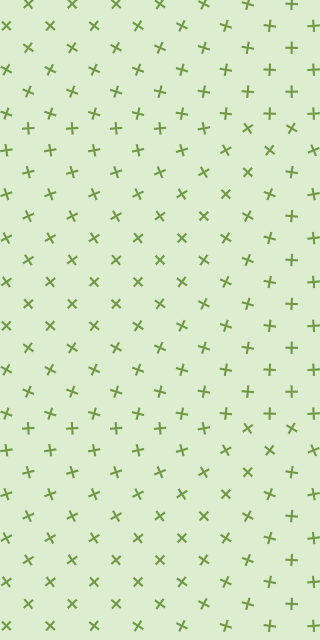
Give the GLSL for this pattern, as a Shadertoy shader.

```glsl
// Staggered rows of small green crosses that turn around a focus in each tall tile.

const vec3 PAPER = vec3(0.862, 0.930, 0.815);
const vec3 LEAF = vec3(0.440, 0.600, 0.270);

// Lengths are in canvas widths, with y pointing down.
const float TILE_HEIGHT = 0.9375;
const float TILE_TOP = 0.3776;
const float ROWS = 14.0;
const float ROW_STEP = 0.06858;
const float FIRST_ROW = 0.0234;
const float FIRST_COLUMN = 0.0885;
const vec2 FOCUS = vec2(0.9375, -0.018);
const float ARM_LENGTH = 0.0193;
const float ARM_WIDTH = 0.0033;

float boxDistance(vec2 p, vec2 halfSize) {
    vec2 d = abs(p) - halfSize;
    return length(max(d, 0.0)) + min(max(d.x, d.y), 0.0);
}

float crossDistance(vec2 p, float armLength, float armWidth) {
    vec2 halfSize = vec2(armLength, armWidth);
    return min(boxDistance(p, halfSize), boxDistance(p, halfSize.yx));
}

// Nearest cross centre within a tile; odd rows shift by half a column.
vec2 nearestCentre(vec2 p) {
    float row = clamp(round((p.y - FIRST_ROW) / ROW_STEP), 0.0, ROWS - 1.0);
    float start = FIRST_COLUMN - mod(row, 2.0) * ROW_STEP;
    float columnStep = 2.0 * ROW_STEP;
    float column = round((p.x - start) / columnStep);
    return vec2(start + column * columnStep, FIRST_ROW + row * ROW_STEP);
}

// Clockwise tilt from vertical, pointing roughly at the focus.
float tiltAt(vec2 centre, vec2 focus) {
    vec2 d = vec2(focus.x - centre.x, centre.y - focus.y);
    float fade = smoothstep(0.52, 0.94, d.y);
    float reach = 1.08 * d.x / (1.0 + d.x * d.x / 2.44);
    reach = reach * (1.0 - 0.5 * fade) - 0.026 * fade;
    vec2 eddy = (d - vec2(0.16, 0.0)) / 0.1;
    return atan(reach, d.y) - 0.45 * exp(-dot(eddy, eddy));
}

vec2 rotate(vec2 p, float angle) {
    float c = cos(angle);
    float s = sin(angle);
    return vec2(c * p.x + s * p.y, c * p.y - s * p.x);
}

void mainImage(out vec4 fragColor, in vec2 fragCoord) {
    float pixel = 1.0 / iResolution.x;
    vec2 p = vec2(fragCoord.x, iResolution.y - fragCoord.y) * pixel;

    // Vertical repeat
    p.y = mod(p.y - TILE_TOP, TILE_HEIGHT);

    // Rotated cross
    vec2 centre = nearestCentre(p);
    vec2 local = rotate(p - centre, tiltAt(centre, FOCUS));
    float d = crossDistance(local, ARM_LENGTH, ARM_WIDTH);

    // Soft edge
    float ink = 1.0 - smoothstep(-0.6 * pixel, 0.6 * pixel, d);
    fragColor = vec4(mix(PAPER, LEAF, ink), 1.0);
}
```
